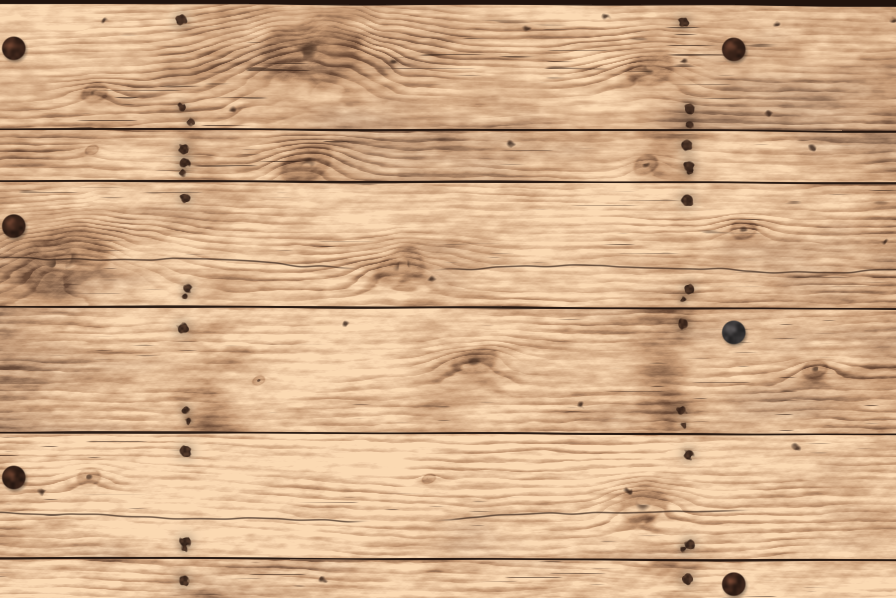
This texture is drawn by a Shadertoy shader. Its source:

```glsl
// Weathered horizontal pine planks with grain, knots, stains, nails and bolts.
#define PLANK 0.21
#define NARROW 0.087
#define TOP_EDGE 0.995
#define GAP 0.0016
#define RINGS 70.0
#define NAIL_RADIUS 0.0085
#define BOLT_RADIUS 0.0195
#define PALE vec3(0.985, 0.85, 0.70)
#define TAN vec3(0.765, 0.59, 0.445)
#define BROWN vec3(0.42, 0.29, 0.21)
#define DARK vec3(0.17, 0.10, 0.07)

float hash(vec2 p) {
    return fract(sin(dot(p, vec2(127.1, 311.7))) * 43758.5453);
}

float noise(vec2 p) {
    vec2 i = floor(p), f = fract(p);
    f = f * f * (3.0 - 2.0 * f);
    return mix(mix(hash(i), hash(i + vec2(1, 0)), f.x),
               mix(hash(i + vec2(0, 1)), hash(i + vec2(1, 1)), f.x), f.y);
}

float fbm(vec2 p) {
    float sum = 0.0, amp = 0.53;
    for (int i = 0; i < 4; i++) {
        sum += amp * noise(p);
        p = p * 2.03 + 7.3;
        amp *= 0.5;
    }
    return sum;
}

float disc(vec2 d, float radius, float soft) {
    return 1.0 - smoothstep(radius - soft, radius + soft, length(d));
}

// Shade of clean wood: 0 is pale, 1 is brown.
vec3 woodColor(float shade) {
    vec3 c = mix(PALE, TAN, clamp(shade * 2.0, 0.0, 1.0));
    return mix(c, BROWN, clamp(shade * 2.0 - 1.0, 0.0, 1.0));
}

void mainImage(out vec4 fragColor, in vec2 fragCoord) {
    vec2 p = fragCoord / iResolution.y;
    float px = 1.0 / iResolution.y;

    // Plank index, and distance below the plank's upper edge
    float depth = TOP_EDGE - p.y - 0.003 * p.x + 0.003 * (noise(p * vec2(5, 1)) - 0.5);
    float row = 0.0, start = 0.0, height = PLANK;
    if (depth > PLANK + NARROW) {
        row = 2.0 + floor((depth - PLANK - NARROW) / PLANK);
        start = PLANK + NARROW + (row - 2.0) * PLANK;
    } else if (depth > PLANK) {
        row = 1.0;
        start = PLANK;
        height = NARROW;
    }
    vec2 q = vec2(p.x, depth - start);
    vec2 seed = q + row * vec2(17.3, 9.1);
    float odd = mod(row, 2.0);

    // Knots bend the growth rings around them
    float phase = q.y * RINGS + 4.0 * noise(seed * vec2(1.4, 6)) + 0.9 * fbm(seed * vec2(11, 42));
    float along = 0.345 - 0.369 * row + 0.3656 * row * row;
    float knotShade = 0.0, knotCore = 0.0;
    for (float k = 0.0; k < 3.0; k++) {
        vec2 center = vec2(1.5 * fract(along + 0.38 * k),
                           height * mix(0.35, 0.75, hash(vec2(row, k + 3.0))));
        float radius = (row < 3.0 && odd < 0.5 ? 0.06 : 0.029) * pow(0.55, k);
        vec2 d = q - center;
        d.x += 0.3 * d.y;
        d += radius * 0.5 * (vec2(noise(seed * 22.0), noise(seed * 22.0 + 5.0)) - 0.5);
        float r = length(d / vec2(1.25, 1.0)) / radius;
        vec2 bend = d / (radius * vec2(1.8, 1.0));
        phase += RINGS * radius * 1.35 * exp(-0.5 * dot(bend, bend));
        float body = 1.0 - smoothstep(0.75, 1.1, r);
        knotShade += body * (0.08 + 0.32 * fbm(d * vec2(60, 130)))
                   + 0.14 * exp(-40.0 * (r - 0.95) * (r - 0.95)) + 0.08 * exp(-r * r * 0.4);
        knotCore += (1.0 - smoothstep(0.1, 0.4, r)) * smoothstep(0.4, 0.65, noise(seed * 80.0));
    }

    // Ring lines, fibres, roughness and broad discoloration
    float f = fract(phase);
    float ring = smoothstep(0.3, 0.82, f) * (1.0 - smoothstep(0.86, 1.0, f));
    ring *= 1.0 - smoothstep(0.4, 1.0, fwidth(phase));
    float cloud = fbm(seed * vec2(3.2, 9));
    float fibre = fbm(seed * vec2(10, 120));
    float rough = fbm(seed * vec2(45, 95));
    float shade = 0.15 + 0.10 * hash(vec2(row, 8.0)) + 0.75 * (cloud - 0.5)
                + 0.55 * (fibre - 0.5) + 0.40 * (rough - 0.5);
    float ringStrength = smoothstep(0.2, 0.85, fbm(seed * vec2(6, 22)));
    shade += ring * mix(0.05, 0.52, ringStrength) + knotShade;
    shade += 0.14 * smoothstep(0.12, 0.0, p.x) + 0.14 * smoothstep(1.36, 1.5, p.x);
    shade += 0.10 * smoothstep(0.010, 0.0, min(q.y, height - q.y));

    // Dirty bands where crossbeams pressed on the wood
    for (float b = 0.0; b < 3.0; b++) {
        float dx = (q.x - 0.355 - 0.378 * b) / 0.046;
        float strength = mix(0.12, 0.48, odd) * (b == 1.0 ? 0.5 : 1.0);
        shade += strength * exp(-dx * dx) * smoothstep(0.2, 0.7, fbm(seed * vec2(12, 26)));
    }
    vec3 color = woodColor(shade);
    color = mix(color, vec3(dot(color, vec3(0.333))), 0.12 * smoothstep(0.5, 0.8, cloud));

    // Short splits, and one long crack on the even planks
    float split = smoothstep(0.82, 0.94, noise(seed * vec2(14, 260))) * smoothstep(0.52, 0.75, noise(seed * vec2(5, 19)));
    color = mix(color, DARK, 0.6 * split);
    float crackY = height - 0.075 + 0.025 * (noise(vec2(q.x * 3.0, row)) - 0.5) + 0.005 * noise(vec2(q.x * 24.0, row));
    float crack = 1.0 - smoothstep(0.0, 0.0009 + px, abs(q.y - crackY));
    crack *= (1.0 - odd) * step(1.0, row) * smoothstep(0.2, 0.5, noise(vec2(q.x * 6.0, row + 4.0)));
    color = mix(color, DARK, 0.65 * crack);
    color = mix(color, DARK, 0.6 * min(knotCore, 1.0));

    // Scattered specks
    vec2 cell = floor(seed / 0.07);
    vec2 speck = (fract(seed / 0.07) - 0.3 - 0.4 * vec2(hash(cell), hash(cell + 5.0))) * 0.07;
    speck += 0.006 * (noise(seed * 130.0) - 0.5);
    color = mix(color, DARK, 0.75 * step(0.94, hash(cell + 11.0)) * disc(speck * vec2(0.7, 1.0), 0.0036, 0.001 + px));

    // Two columns of nails and bolts
    for (float side = 0.0; side < 2.0; side++) {
        for (float n = 0.0; n < 3.0; n++) {
            vec2 id = vec2(row + 10.0 * n, side);
            float nailY = n == 0.0 ? 0.033 : height - 0.034 + 0.022 * (n - 1.0);
            vec2 d = q - vec2(0.311 + 0.836 * side, nailY) - 0.016 * (vec2(hash(id), hash(id + 3.0)) - 0.5);
            float size = NAIL_RADIUS * mix(0.75, 1.1, hash(id + 6.0)) * (n == 2.0 ? 0.65 : 1.0);
            color *= 1.0 - 0.22 * exp(-dot(d, d) / (size * size * 3.0));
            d += 0.004 * (noise(seed * 160.0) - 0.5);
            color = mix(color, mix(DARK, BROWN, 0.55 * noise(seed * 220.0)), 0.92 * disc(d, size, px));
        }
        bool bolted = side == 0.0 ? odd < 0.5 : row == 0.0 || (odd > 0.5 && row > 1.0);
        if (bolted) {
            vec2 d = q - vec2(0.023 + 1.204 * side, 0.075 - 0.035 * odd);
            vec3 metal = mix(vec3(0.23, 0.14, 0.10), vec3(0.22, 0.21, 0.21), row == 3.0 ? 1.0 : 0.0);
            float gleam = exp(-dot(d + 0.006, d + 0.006) / 0.00007);
            metal *= 0.65 + 0.5 * noise(seed * 140.0) + 0.9 * gleam;
            color *= 1.0 - 0.4 * disc(d - vec2(0.002, 0.003), BOLT_RADIUS, 0.005);
            color = mix(color, metal, disc(d, BOLT_RADIUS, px));
        }
    }

    // Shadowed gaps between planks, of uneven width
    float edge = min(q.y, height - q.y);
    float width = GAP + 0.0012 * (noise(vec2(q.x * 7.0, row)) - 0.5);
    float gap = 1.0 - smoothstep(width - px * 0.5, width + px * 0.7, edge);
    color = mix(color, DARK * 0.75, depth < 0.0 ? 1.0 : 0.95 * gap);
    fragColor = vec4(color, 1.0);
}
```
